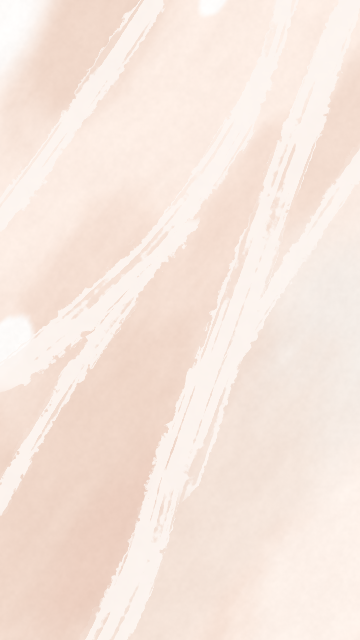
Give the GLSL for this background, as a WebGL 2 fragment shader.

```glsl
#version 300 es
precision highp float;
// Blush watercolour background: soft tilted elliptical washes layered on a
// peach ground, crossed by pale dry-brush strokes. The strokes are quadratic
// curves with noisy edges and bristle gaps; fine noise gives the paper grain.
uniform vec2 u_resolution;
out vec4 outColor;

float hash(vec2 cell) {
    uvec2 k = uvec2(ivec2(cell)) * uvec2(1597u, 3571u);
    uint h = (k.x ^ (k.y << 8)) * 747796u + 28913u;
    h = ((h >> 15) ^ h) * 277803u;
    h = ((h >> 13) ^ h) * 668265u;
    return float((h >> 8) & 65535u) / 65535.0;
}

float noise(vec2 p) {
    vec2 i = floor(p), f = p - i;
    f = f * f * (3.0 - 2.0 * f);
    return mix(mix(hash(i), hash(i + vec2(1, 0)), f.x),
               mix(hash(i + vec2(0, 1)), hash(i + vec2(1, 1)), f.x), f.y);
}

float fbm(vec2 p) {
    float sum = 0.0, gain = 0.53;
    for (int octave = 0; octave < 4; octave++) {
        sum += gain * noise(p);
        p = mat2(1.6, 1.2, -1.2, 1.6) * p + 17.0;
        gain *= 0.5;
    }
    return sum;
}

// Coordinates along and across the common brush direction
vec2 brushAxes(vec2 p) {
    return vec2(dot(p, vec2(0.56, 0.83)), dot(p, vec2(0.83, -0.56)));
}

// Coverage of a tilted elliptical wash; radii are along and across the brush
float wash(vec2 p, vec2 center, vec2 radii, float softness) {
    float d = length(brushAxes(p - center) / radii);
    d += 0.5 * (fbm(p * 14.0 + center * 31.0) - 0.5);
    d += 0.16 * (fbm(brushAxes(p) * vec2(30.0, 110.0)) - 0.5);
    return 1.0 - smoothstep(1.0 - softness, 1.0 + softness, d);
}

// Coverage of a dry-brush stroke on a curve that falls steadily from a to c
float stroke(vec2 p, vec2 a, vec2 b, vec2 c, float startWidth, float endWidth) {
    vec2 k2 = a - 2.0 * b + c, k1 = 2.0 * (b - a);
    float rise = a.y - p.y;
    float t = 2.0 * rise / (sqrt(max(k1.y * k1.y - 4.0 * k2.y * rise, 0.0)) - k1.y);
    float ends = smoothstep(-0.02, 0.03, t) * smoothstep(1.02, 0.96, t);
    t = clamp(t, 0.0, 1.0);
    vec2 tangent = normalize(k1 + 2.0 * k2 * t);
    float across = (p.x - (a.x + t * (k1.x + t * k2.x))) * abs(tangent.y);
    float along = t * distance(a, c);

    float rough = fbm(p * 120.0 + a * 53.0) - 0.5;
    float bristle = noise(vec2(across * 180.0, along * 10.0) + a * 97.0);
    float swell = noise(vec2(along * 13.0, a.x * 71.0)) - 0.5;
    float width = mix(startWidth, endWidth, t) * (0.2 + 0.8 * ends) + 0.009 * swell;
    float edge = width - abs(across) + 0.015 * rough + 0.009 * (bristle - 0.5);
    float pixel = 1.0 / u_resolution.y;
    float body = smoothstep(-pixel, pixel, edge);
    float dryness = bristle + 0.35 * rough + 0.12 * abs(across) / max(width, 0.004);
    return body * ends * (1.0 - 0.85 * smoothstep(0.76, 0.92, dryness));
}

void main() {
    vec2 p = gl_FragCoord.xy / u_resolution.y;
    vec3 white = vec3(0.998, 0.99, 0.983);
    vec3 tan_ = vec3(0.93, 0.825, 0.765);
    vec3 blush = vec3(0.965, 0.878, 0.828);
    vec3 col = vec3(0.992, 0.932, 0.895);

    // Upper washes
    col = mix(col, tan_, 0.8 * wash(p, vec2(0.15, 0.96), vec2(0.19, 0.08), 0.5));
    col = mix(col, white, wash(p, vec2(-0.01, 0.95), vec2(0.14, 0.055), 0.55));
    col = mix(col, white, wash(p, vec2(0.335, 1.005), vec2(0.035, 0.02), 0.2));
    col = mix(col, blush, 0.85 * wash(p, vec2(0.40, 0.71), vec2(0.15, 0.045), 0.35));
    col = mix(col, tan_, 0.6 * wash(p, vec2(0.525, 0.79), vec2(0.22, 0.05), 0.45));

    // Middle washes
    col = mix(col, blush, 0.8 * wash(p, vec2(0.15, 0.56), vec2(0.16, 0.085), 0.3));
    col = mix(col, blush, 0.65 * wash(p, vec2(0.30, 0.53), vec2(0.22, 0.11), 0.5));
    col = mix(col, vec3(0.952, 0.93, 0.91), 0.85 * wash(p, vec2(0.50, 0.42), vec2(0.25, 0.13), 0.6));

    // Lower washes
    col = mix(col, tan_, 0.85 * wash(p, vec2(0.11, 0.21), vec2(0.36, 0.20), 0.6));
    col = mix(col, vec3(0.915, 0.79, 0.73), 0.6 * wash(p, vec2(0.18, 0.16), vec2(0.18, 0.05), 0.6));
    col = mix(col, vec3(0.958, 0.893, 0.85), 0.8 * wash(p, vec2(0.35, 0.18), vec2(0.28, 0.09), 0.5));
    col = mix(col, blush, 0.7 * wash(p, vec2(0.39, 0.04), vec2(0.17, 0.05), 0.5));
    col = mix(col, vec3(0.995, 0.95, 0.92), 0.9 * wash(p, vec2(0.53, 0.10), vec2(0.25, 0.10), 0.3));
    col = mix(col, white, wash(p, vec2(0.01, 0.46), vec2(0.055, 0.032), 0.15));

    // Mottled pigment and fine grain
    col += vec3(0.6, 0.9, 1.0) * 0.035 * (fbm(brushAxes(p) * vec2(16.0, 40.0)) - 0.5);
    col += 0.022 * (fbm(p * 150.0) - 0.5);

    // Pale dry-brush strokes
    float paint = stroke(p, vec2(0.25, 1.02), vec2(0.124, 0.818), vec2(-0.02, 0.63), 0.019, 0.017);
    paint = max(paint, stroke(p, vec2(0.453, 1.03), vec2(0.404, 0.70), vec2(-0.03, 0.38), 0.018, 0.026));
    paint = max(paint, stroke(p, vec2(0.31, 0.66), vec2(0.13, 0.473), vec2(-0.02, 0.18), 0.012, 0.017));
    paint = max(paint, stroke(p, vec2(0.56, 1.03), vec2(0.41, 0.64), vec2(0.258, 0.21), 0.021, 0.039));
    paint = max(paint, stroke(p, vec2(0.262, 0.27), vec2(0.245, 0.15), vec2(0.155, -0.02), 0.02, 0.035));
    paint = max(paint, stroke(p, vec2(0.585, 0.78), vec2(0.475, 0.622), vec2(0.345, 0.41), 0.018, 0.013));
    vec3 cream = vec3(0.994, 0.965, 0.945) + 0.012 * (fbm(p * 60.0) - 0.5);
    col = mix(col, cream, 0.92 * paint);

    outColor = vec4(clamp(col, 0.0, 1.0), 1.0);
}
```
